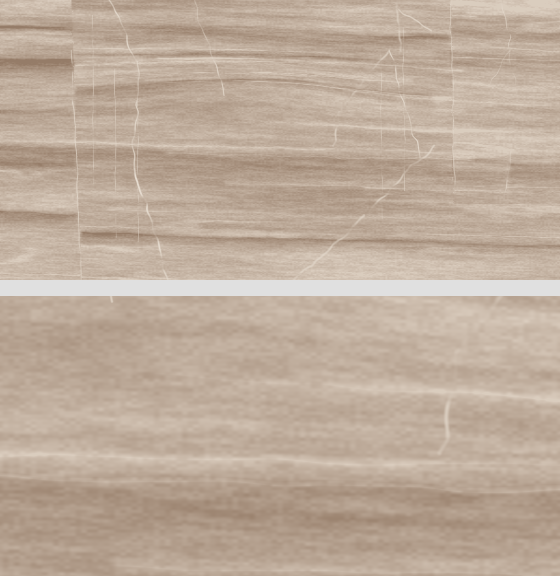
Top: the whole. Bottom: its middle third, enlarged.
Give the GLSL for this texture, as a Shadertoy shader.

```glsl
// Polished beige stone slab: near-horizontal sediment beds, split by two faults,
// crossed by thin pale veins. Stretched noise makes the strata, soft-edged bands
// the main beds, and segments bent by layered sines the veins.

const vec3 UMBER = vec3(0.64, 0.55, 0.475);
const vec3 CREAM = vec3(0.82, 0.76, 0.70);
const vec3 CALCITE = vec3(0.90, 0.86, 0.81);

float hash(vec2 p) {
    vec3 h = fract(p.xyx * 0.1031);
    h += dot(h, h.yzx + 33.33);
    return fract((h.x + h.y) * h.z);
}

// Value noise centred on zero
float noise(vec2 p) {
    vec2 i = floor(p), f = fract(p);
    f = f * f * (3.0 - 2.0 * f);
    float low = mix(hash(i), hash(i + vec2(1, 0)), f.x);
    float high = mix(hash(i + vec2(0, 1)), hash(i + vec2(1, 1)), f.x);
    return mix(low, high, f.y) - 0.5;
}

float layeredSines(float x, float seed) {
    return 0.5 * sin(3.0 * x + seed) + 0.3 * sin(7.3 * x + 2.1 * seed)
         + 0.2 * sin(17.0 * x + 3.7 * seed);
}

// Fine sediment layers, each octave thinner and shorter
float strata(vec2 p, float seed) {
    p.y += 0.004 * layeredSines(p.x * 2.0, seed);
    vec2 scale = vec2(0.7, 7.0);
    float sum = 0.0, amount = 0.50;
    for (int i = 0; i < 5; i++) {
        sum += amount * noise(p * scale + seed * 7.3 + float(i) * 19.0);
        scale *= vec2(1.75, 2.1);
        amount *= 0.83;
    }
    return sum;
}

// Thin pale threads along the zero contours of stretched noise
float filaments(vec2 p, vec2 scale) {
    float contour = abs(noise(p * scale) + 0.08 * noise(p * vec2(22.0, 60.0)));
    float patches = smoothstep(-0.05, 0.25, noise(p * vec2(1.6, 13.0) + 40.0));
    return (1.0 - smoothstep(0.01, 0.07, contour)) * patches;
}

// Band at a level, fading upward and downward at separate rates
float bed(vec2 p, float level, float above, float below, float x0, float x1) {
    float d = p.y - level - 0.006 * layeredSines(p.x * 1.7, level * 40.0)
            - 0.004 * noise(vec2(p.x * 18.0, level * 70.0));
    float fade = exp(-abs(d) / (d > 0.0 ? above : below));
    float span = smoothstep(x0 - 0.01, x0 + 0.01, p.x)
               * (1.0 - smoothstep(x1 - 0.02, x1 + 0.01, p.x));
    float patches = 0.85 + 0.9 * noise(vec2(p.x * 3.0, p.y * 45.0 + level * 90.0));
    return fade * span * patches;
}

// Broken, wandering crack from a to b
float vein(vec2 p, vec2 a, vec2 b, float wander, float width, float strength) {
    vec2 ab = b - a;
    float len = length(ab), seed = 9.0 * a.x + 5.0 * b.y;
    float t = clamp(dot(p - a, ab) / (len * len), 0.0, 1.0);
    float bend = layeredSines(t * len * 5.0, seed) + 0.9 * noise(vec2(t * len * 38.0, seed));
    bend *= wander * min(1.0, 8.0 * t * (1.0 - t));
    float d = length(p - a - ab * t - vec2(-ab.y, ab.x) / len * bend);
    float line = 1.0 - smoothstep(0.0, width + 0.8 / iResolution.y, d);
    float halo = 0.14 * exp(-d / (width * 4.0));
    return strength * (line + halo) * clamp(0.75 + 1.8 * noise(p * 30.0 + seed), 0.1, 1.0);
}

float veinNetwork(vec2 p) {
    // Long central cracks
    float v = vein(p, vec2(0.39, 1.0), vec2(0.49, 0.78), 0.012, 0.002, 0.75);
    v = max(v, vein(p, vec2(0.49, 0.78), vec2(0.48, 0.40), 0.012, 0.002, 0.7));
    v = max(v, vein(p, vec2(0.48, 0.40), vec2(0.60, 0.0), 0.009, 0.003, 1.0));
    v = max(v, vein(p, vec2(0.69, 1.02), vec2(0.80, 0.66), 0.012, 0.0015, 0.65));
    // Branching cracks right of centre
    v = max(v, vein(p, vec2(1.39, 0.82), vec2(1.21, 0.60), 0.010, 0.0035, 0.55));
    v = max(v, vein(p, vec2(1.21, 0.60), vec2(1.19, 0.48), 0.008, 0.0035, 0.6));
    v = max(v, vein(p, vec2(1.39, 0.82), vec2(1.50, 0.44), 0.009, 0.0015, 0.75));
    v = max(v, vein(p, vec2(1.55, 0.48), vec2(1.30, 0.23), 0.012, 0.0035, 0.6));
    v = max(v, vein(p, vec2(1.30, 0.23), vec2(1.05, 0.0), 0.012, 0.004, 0.55));
    v = max(v, vein(p, vec2(1.42, 1.0), vec2(1.43, 0.82), 0.008, 0.004, 0.5));
    v = max(v, vein(p, vec2(1.42, 0.97), vec2(1.54, 0.89), 0.008, 0.002, 0.65));
    // Fault seams and cracks of the right block
    v = max(v, vein(p, vec2(0.255, 0.82), vec2(0.29, 0.0), 0.004, 0.001, 0.55));
    v = max(v, vein(p, vec2(1.61, 1.0), vec2(1.625, 0.31), 0.005, 0.001, 0.45));
    v = max(v, vein(p, vec2(1.79, 1.0), vec2(1.85, 0.65), 0.012, 0.001, 0.5));
    v = max(v, vein(p, vec2(1.83, 0.85), vec2(1.75, 0.70), 0.008, 0.001, 0.4));
    v = max(v, vein(p, vec2(1.825, 0.46), vec2(1.80, 0.29), 0.007, 0.001, 0.55));
    // Scattered upright hairlines
    for (int i = 0; i < 5; i++) {
        float k = float(i), x = 0.33 + 0.08 * k + (i > 2 ? 0.79 : 0.0);
        float top = 0.65 + 0.4 * hash(vec2(k, 3.0));
        v = max(v, vein(p, vec2(x, top), vec2(x + 0.005, top - 0.6), 0.003, 0.0005, 0.4));
    }
    return v;
}

void mainImage(out vec4 fragColor, in vec2 fragCoord) {
    vec2 p = fragCoord / iResolution.y;

    // Beds tilt down to the right and arch over the middle
    vec2 arch = (p - vec2(0.9, 0.7)) * vec2(2.0, 7.7);
    vec2 q = p + vec2(0.0, 0.027 * p.x - 0.05 * exp(-dot(arch, arch)));

    // Strata shift across the faults
    float leftSeam = 0.29 - 0.035 * p.y, rightSeam = 1.625 - 0.015 * p.y;
    float inLeft = 1.0 - smoothstep(leftSeam - 0.004, leftSeam + 0.004, p.x);
    float inRight = smoothstep(rightSeam - 0.004, rightSeam + 0.004, p.x)
                  * smoothstep(0.27, 0.33, p.y);
    float layers = mix(strata(q, 1.0), strata(q, 2.0), inLeft);
    layers = mix(layers, strata(q, 3.0), inRight);
    float tone = 0.74 + layers * mix(0.85, 1.3, smoothstep(0.5, 0.85, p.y));

    // Dark beds
    tone -= 0.95 * bed(q, 0.906, 0.010, 0.024, -0.1, 1.61);
    tone -= 0.80 * bed(q, 0.804, 0.007, 0.020, 0.26, 1.61);
    tone -= 0.65 * bed(q, 0.690, 0.006, 0.032, 0.27, 1.55);
    tone -= 0.55 * bed(q, 0.475, 0.005, 0.100, -0.1, 1.82);
    tone -= 0.90 * bed(q, 0.175, 0.005, 0.017, 0.29, 2.1);
    tone -= 0.70 * bed(q, 0.932, 0.012, 0.025, 1.61, 2.1);
    tone -= 0.80 * bed(q, 0.850, 0.015, 0.080, 1.61, 2.1);
    tone -= 0.70 * bed(q, 0.460, 0.015, 0.090, 1.82, 2.1);
    for (int i = 0; i < 4; i++)
        tone -= 0.75 * bed(q, 0.245 + 0.18 * float(i), 0.005, 0.024, -0.1, leftSeam);

    // Pale beds
    tone = mix(tone, 1.25, clamp(0.95 * bed(q, 0.496, 0.006, 0.004, -0.1, 1.82), 0.0, 1.0));
    for (int i = 0; i < 6; i++) {
        float k = float(i), start = 0.3 + 0.6 * hash(vec2(k, 8.0));
        tone += 0.50 * bed(q, 0.26 + 0.105 * k, 0.008, 0.003, start, start + 1.1);
    }
    tone += 0.30 * filaments(q + 3.0 * inLeft + 5.0 * inRight, vec2(1.1, 27.0));

    // Short fibres and fine grain
    tone += 0.28 * noise(q * vec2(28.0, 200.0)) + 0.26 * noise(p * vec2(150.0, 256.0));

    vec3 stone = mix(UMBER, CREAM, clamp(tone, -0.3, 1.2));
    fragColor = vec4(mix(stone, CALCITE, clamp(veinNetwork(p), 0.0, 1.0)), 1.0);
}
```
